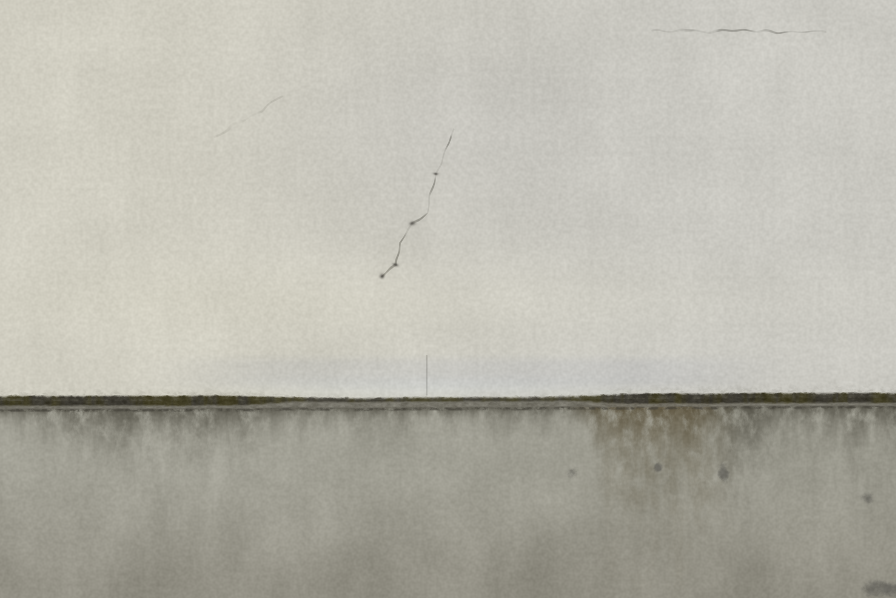
Write a Shadertoy shader that draws this texture.

```glsl
// A weathered plaster wall: pale upper render over a darker damp base, parted by
// a thin mossy ledge. Gradient noise gives mottling, drips and grain; soft masks
// place the stains, and distance to line segments draws the hairline cracks.

vec2 hashGradient(vec2 cell) {
    vec3 h = fract(cell.xyx * vec3(0.1031, 0.1030, 0.0973));
    h += dot(h, h.yzx + 33.33);
    float angle = 6.2832 * fract((h.x + h.y) * h.z);
    return vec2(cos(angle), sin(angle));
}

// Gradient noise, roughly -0.7 to 0.7
float gradientNoise(vec2 p) {
    vec2 i = floor(p), f = fract(p);
    vec2 u = f * f * f * (f * (f * 6.0 - 15.0) + 10.0);
    float a = dot(hashGradient(i), f);
    float b = dot(hashGradient(i + vec2(1, 0)), f - vec2(1, 0));
    float c = dot(hashGradient(i + vec2(0, 1)), f - vec2(0, 1));
    float d = dot(hashGradient(i + vec2(1, 1)), f - vec2(1, 1));
    return mix(mix(a, b, u.x), mix(c, d, u.x), u.y);
}

float fbm(vec2 p) {
    float sum = 0.0, gain = 0.6;
    for (int i = 0; i < 5; i++) {
        sum += gain * gradientNoise(p);
        p = mat2(1.6, 1.2, -1.2, 1.6) * p + 7.3;
        gain *= 0.55;
    }
    return sum;
}

float segmentDistance(vec2 p, vec2 a, vec2 b) {
    vec2 ab = b - a;
    return length(p - a - ab * clamp(dot(p - a, ab) / dot(ab, ab), 0.0, 1.0));
}

// Soft elliptical mask
float blob(vec2 p, vec2 center, vec2 radius) {
    vec2 q = (p - center) / radius;
    return exp(-dot(q, q));
}

// Smooth window from a to b along one axis
float span(float x, float a, float b, float soft) {
    return smoothstep(a - soft, a + soft, x) * (1.0 - smoothstep(b - soft, b + soft, x));
}

vec3 upperWall(vec2 p, float mottle, float streak) {
    vec3 col = mix(vec3(0.815, 0.805, 0.755), vec3(0.79, 0.785, 0.757), smoothstep(0.2, 1.3, p.x));
    col += 0.035 * mottle + 0.018 * streak;
    col += 0.018 * fbm(p * vec2(2.0, 12.0) + 31.0);
    col -= vec3(0.026, 0.025, 0.015) * blob(p, vec2(0.72, 0.78), vec2(0.32, 0.2));
    col += vec3(0.014, 0.013, 0.006) * blob(p, vec2(0.75, 0.5), vec2(0.7, 0.07));
    // Cool damp band with pale salts just above the ledge
    col -= vec3(0.032, 0.028, 0.012) * span(p.x, 0.35, 1.2, 0.15) * span(p.y, 0.355, 0.4, 0.012);
    col += vec3(0.0, 0.01, 0.025) * blob(p, vec2(0.72, 0.35), vec2(0.3, 0.018));

    // Broken diagonal crack, its line bent by noise
    vec2 q = p + 0.007 * vec2(gradientNoise(p * 35.0), gradientNoise(p * 35.0 + 50.0));
    vec2 path[7] = vec2[7](vec2(0.76, 0.785), vec2(0.727, 0.71), vec2(0.715, 0.645),
        vec2(0.689, 0.627), vec2(0.668, 0.595), vec2(0.66, 0.555), vec2(0.637, 0.539));
    float crack = 1.0, pits = 0.0;
    for (int i = 0; i < 6; i++) {
        crack = min(crack, segmentDistance(q, path[i], path[i + 1]));
        if (i % 2 == 1) pits += blob(q, path[i], vec2(0.004, 0.0025));
    }
    pits += blob(q, path[6], vec2(0.004));
    float broken = 0.25 + 0.75 * smoothstep(-0.1, 0.25, gradientNoise(p * 28.0 + 4.0));
    col -= 0.2 * broken * smoothstep(0.0026, 0.0005, crack);
    col = mix(col, vec3(0.3, 0.29, 0.27), 0.75 * min(pits, 1.0));

    // Fainter hairlines: top right, left diagonal, and a vertical joint
    float topLine = segmentDistance(q, vec2(1.09, 0.948), vec2(1.38, 0.947));
    float leftLine = segmentDistance(q, vec2(0.36, 0.77), vec2(0.47, 0.84));
    float joint = segmentDistance(p, vec2(0.713, 0.34), vec2(0.713, 0.405));
    col -= 0.17 * broken * smoothstep(0.0026, 0.0005, topLine);
    col -= 0.06 * broken * smoothstep(0.003, 0.0005, leftLine);
    return col - 0.11 * smoothstep(0.0024, 0.0004, joint);
}

vec3 lowerWall(vec2 p, float depth, float mottle, float streak) {
    vec3 col = mix(vec3(0.565, 0.555, 0.51), vec3(0.625, 0.62, 0.575), smoothstep(0.0, 0.27, p.y));
    col += 0.085 * mottle + 0.03 * streak;
    col += 0.025 * blob(p, vec2(0.35, 0.2), vec2(0.35, 0.12));

    // Damp soot creeping down from the ledge, longest right of centre
    float reach = 0.016 + 0.022 * span(p.x, 0.1, 0.42, 0.08) + 0.055 * span(p.x, 1.0, 1.28, 0.06)
        + 0.025 * smoothstep(1.25, 1.45, p.x);
    float drip = fbm(p * vec2(34.0, 9.0) + 12.0);
    float soot = exp(-depth / (reach * max(0.2, 1.0 + 1.4 * drip)));
    soot *= smoothstep(-0.5, 0.3, fbm(p * vec2(42.0, 28.0)) + 0.12);
    col = mix(col, mix(vec3(0.29, 0.28, 0.24), vec3(0.31, 0.27, 0.18), span(p.x, 0.98, 1.2, 0.05)), 0.85 * soot);

    // Isolated dark patches with ragged rims
    float patches = blob(p, vec2(1.1, 0.218), vec2(0.009)) + blob(p, vec2(1.209, 0.211), vec2(0.012, 0.016))
        + 0.6 * blob(p, vec2(0.957, 0.21), vec2(0.016)) + 0.6 * blob(p, vec2(1.45, 0.167), vec2(0.018, 0.014))
        + 0.9 * blob(p, vec2(1.475, 0.015), vec2(0.045, 0.018));
    float ragged = smoothstep(0.3, 0.9, patches + 0.6 * fbm(p * 45.0));
    return mix(col, vec3(0.35, 0.345, 0.325), 0.65 * ragged * min(1.0, 2.0 * patches));
}

void mainImage(out vec4 fragColor, in vec2 fragCoord) {
    vec2 p = fragCoord / iResolution.y;
    p.x *= 1.497 * iResolution.y / iResolution.x;
    float mottle = fbm(p * 6.0), streak = fbm(p * vec2(26.0, 4.0) + 9.0);
    float speckle = fbm(p * vec2(70.0, 110.0) + 3.0);
    float ledge = 0.329 + 0.004 * p.x + 0.0015 * gradientNoise(p.xx * 9.0);
    float height = p.y - ledge;

    vec3 col = mix(lowerWall(p, max(0.0, -height - 0.012), mottle, streak),
        upperWall(p, mottle, streak), smoothstep(-0.002, 0.002, height));

    // Ledge lip: worn grey face, broken shadow beneath, mossy strip on top
    float worn = span(height, -0.014, -0.001, 0.002);
    col = mix(col, vec3(0.47, 0.46, 0.42) + 0.16 * speckle, 0.85 * worn);
    float shadow = span(height, -0.018, -0.013, 0.002) * smoothstep(-0.25, 0.3, speckle);
    col = mix(col, vec3(0.27, 0.26, 0.23), 0.75 * shadow);
    float growth = 1.0 - 0.6 * span(p.x, 0.45, 1.0, 0.07);
    float moss = span(height + 0.004 * speckle, -0.008 * growth, 0.008 * growth, 0.0025);
    vec3 mossColor = mix(vec3(0.22, 0.21, 0.18), vec3(0.24, 0.225, 0.13), smoothstep(-0.2, 0.2, streak));
    col = mix(col, mossColor + 0.1 * speckle, moss * mix(0.75, 0.95, growth));
    float fringe = exp(-max(height, 0.0) / (0.008 * growth)) * step(0.0, height);
    col = mix(col, vec3(0.33, 0.32, 0.27), 0.6 * fringe * smoothstep(-0.1, 0.35, speckle));

    // Fine plaster grain
    col += 0.03 * gradientNoise(p * 115.0) + 0.025 * gradientNoise(p * 210.0 + 17.0);
    fragColor = vec4(clamp(col, 0.0, 1.0), 1.0);
}
```
